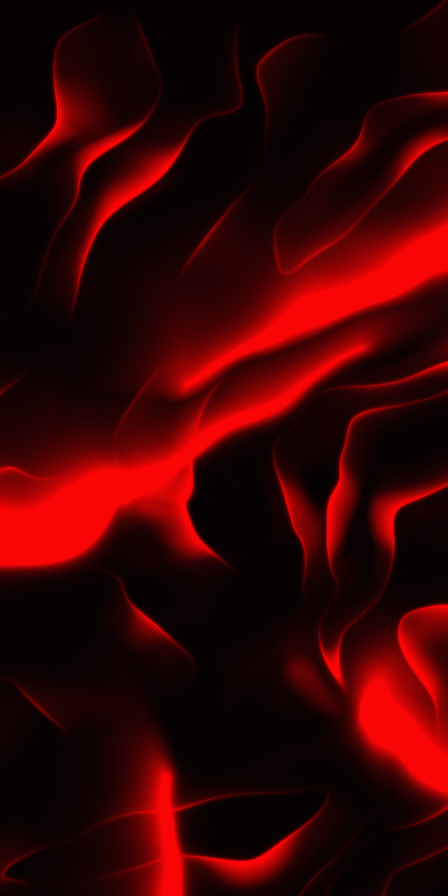
Reproduce this background procedurally as a WebGL 1 fragment shader.

```glsl
precision highp float;
// Molten red rivers and fine glowing filaments flowing diagonally over black.

uniform vec2 u_resolution;

const vec3 DARK = vec3(0.018, 0.005, 0.006);
const vec3 RED = vec3(0.98, 0.018, 0.02);
const float FLOW_ANGLE = 0.62;              // direction of the streaks
const vec2 FLOW_SCALE = vec2(1.25, 2.8);    // frequency along and across
const vec2 SWIRL_CENTER = vec2(0.7, 0.68);
const float SWIRL_TWIST = 1.0;
const float FILAMENT_LEVELS = 3.0;
const float FILAMENT_WIDTH = 0.0035;
const float FLAME_WIDTH = 0.045;
const float RIVER_SHARP = 0.014;            // falloff below a river
const float RIVER_SOFT = 0.055;             // falloff above a river

vec2 hashGradient(vec2 cell) {
  float h = fract(sin(dot(cell, vec2(127.1, 311.7))) * 43758.55);
  return vec2(cos(6.2832 * h), sin(6.2832 * h));
}

float gradientNoise(vec2 p) {
  vec2 i = floor(p);
  vec2 f = p - i;
  vec2 u = f * f * f * (f * (f * 6.0 - 15.0) + 10.0);
  float a = dot(hashGradient(i), f);
  float b = dot(hashGradient(i + vec2(1, 0)), f - vec2(1, 0));
  float c = dot(hashGradient(i + vec2(0, 1)), f - vec2(0, 1));
  float d = dot(hashGradient(i + vec2(1, 1)), f - vec2(1, 1));
  return mix(mix(a, b, u.x), mix(c, d, u.x), u.y);
}

vec2 noisePair(vec2 p) {
  return vec2(gradientNoise(p), gradientNoise(p + vec2(37.2, 11.8)));
}

vec2 rotate(vec2 p, float angle) {
  float c = cos(angle);
  float s = sin(angle);
  return vec2(c * p.x + s * p.y, c * p.y - s * p.x);
}

float swirlAmount(vec2 p) {
  vec2 d = p - SWIRL_CENTER;
  return exp(-5.0 * dot(d, d));
}

// Folded liquid height; its level lines become the filaments.
float liquidHeight(vec2 p) {
  float swirl = swirlAmount(p);
  vec2 q = p + (0.13 + 0.1 * swirl) * noisePair(p * 2.6 + 4.0);
  q += (0.06 + 0.07 * swirl) * noisePair(q * 5.5 + 19.0);
  q = rotate(q - SWIRL_CENTER, FLOW_ANGLE + SWIRL_TWIST * swirl);
  return gradientNoise(q * FLOW_SCALE + vec2(7.3, 2.6));
}

// Level lines with a crisp lower side and a flaring upper side.
float filaments(vec2 p) {
  const float STEP = 0.003;
  float h = liquidHeight(p);
  vec2 slope = vec2(liquidHeight(p + vec2(STEP, 0.0)) - h,
                    liquidHeight(p + vec2(0.0, STEP)) - h) / STEP;
  float level = fract(h * FILAMENT_LEVELS + 0.5);
  float toDistance = 1.0 / (FILAMENT_LEVELS * max(length(slope), 0.7));
  float above = level * toDistance;
  float below = (1.0 - level) * toDistance;

  vec2 flow = rotate(p, FLOW_ANGLE);
  float mask = gradientNoise(flow * vec2(3.0, 4.2) + vec2(13.0, 5.0));
  mask += 0.2 * swirlAmount(p);
  float visible = smoothstep(-0.22, 0.3, mask);
  float flare = smoothstep(0.05, 0.5, mask);

  float soft = mix(FILAMENT_WIDTH, FLAME_WIDTH, flare * flare);
  float line = max(exp(-above / soft), exp(-below / FILAMENT_WIDTH));
  float veil = 0.2 * exp(-above / 0.07);
  return visible * (line * mix(0.5, 1.0, flare) + veil);
}

// Tapered stream from a to b with half widths given at both ends.
float river(vec2 p, vec2 a, vec2 b, vec2 widths) {
  vec2 axis = b - a;
  float t = clamp(dot(p - a, axis) / dot(axis, axis), 0.0, 1.0);
  vec2 offset = p - a - axis * t;
  float d = length(offset) - mix(widths.x, widths.y, t);
  float side = dot(offset, normalize(vec2(-axis.y, axis.x)));
  float falloff = mix(RIVER_SHARP, RIVER_SOFT, smoothstep(-0.05, 0.05, side));
  float outside = max(d, 0.0);
  return 0.85 * exp(-outside / falloff) + 0.15 * exp(-outside / (2.0 * falloff));
}

float rivers(vec2 p) {
  vec2 q = p + 0.13 * noisePair(p * 2.7 + 8.0);
  q += 0.04 * noisePair(q * 6.0 + 31.0);
  float glow = river(q, vec2(-0.08, 0.8), vec2(0.28, 0.9), vec2(0.085, 0.03));
  glow = max(glow, river(q, vec2(0.25, 0.88), vec2(0.82, 1.22), vec2(0.03, 0.002)));
  glow = max(glow, river(q, vec2(0.4, 1.18), vec2(1.08, 1.48), vec2(0.003, 0.05)));
  glow = max(glow, river(q, vec2(0.4, -0.08), vec2(0.37, 0.27), vec2(0.035, 0.012)));
  return max(glow, river(q, vec2(0.82, 0.4), vec2(1.08, 0.3), vec2(0.03, 0.025)));
}

void main() {
  vec2 p = gl_FragCoord.xy / u_resolution.x;
  float thread = clamp(filaments(p), 0.0, 1.0);
  float stream = clamp(rivers(p), 0.0, 1.0);
  float glow = 1.0 - (1.0 - thread) * (1.0 - stream);
  gl_FragColor = vec4(mix(DARK, RED, glow), 1.0);
}
```
